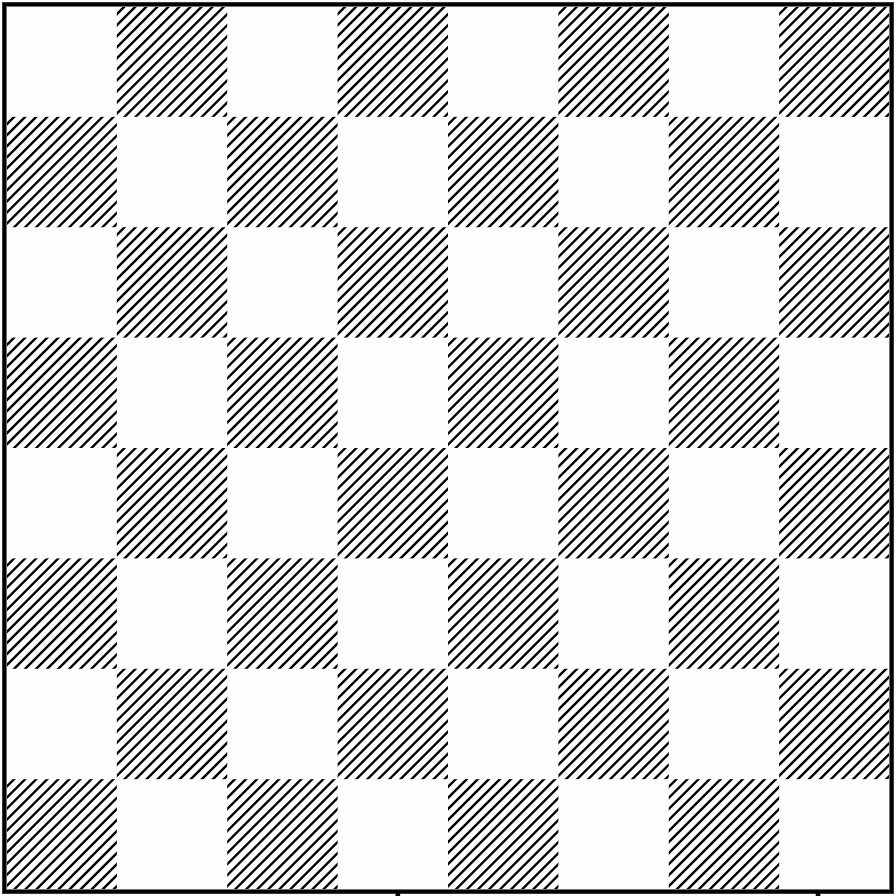
Give the GLSL for this pattern, as a Shadertoy shader.

```glsl
// Eight by eight checkerboard with diagonally hatched dark squares in a thin black frame.

// Antialiased coverage of a shape from its signed distance
float coverage(float dist, float pixel) {
    return clamp(0.5 - dist / (0.9 * pixel), 0.0, 1.0);
}

// Alternating squares: 1 on hatched cells, 0 on plain ones
float checker(vec2 grid, float pixelInCells) {
    vec2 wave = abs(mod(grid - 0.5, 2.0) - 1.0) - 0.5;
    vec2 side = clamp(2.0 * wave / pixelInCells, -1.0, 1.0);
    return 0.5 + 0.5 * side.x * side.y;
}

// Distance to rising diagonal strokes, ten per cell, the last one close to the lower right corner
float hatchDistance(vec2 grid, float cell) {
    float phase = fract((grid.x - grid.y) * 10.0 + 0.8) - 0.5;
    return abs(phase) * cell * 0.1 * inversesqrt(2.0) - 0.00133;
}

void mainImage(out vec4 fragColor, in vec2 fragCoord) {
    float pixel = 1.0 / min(iResolution.x, iResolution.y);
    vec2 p = (fragCoord - 0.5 * iResolution.xy) * pixel;
    float cell = 0.1232;
    vec2 grid = p / cell + 4.0;

    // Hatched squares, limited to the board
    float edge = max(abs(p.x), abs(p.y));
    float ink = checker(grid, pixel / cell) * coverage(hatchDistance(grid, cell), pixel);
    ink *= coverage(edge - 4.0 * cell, pixel);

    // Frame
    ink = max(ink, coverage(abs(edge - 0.4951) - 0.0024, pixel));

    // Two small stray ticks below the frame
    float tickX = abs(abs(p.x - 0.1785) - 0.2345) - 0.0026;
    float tickY = p.y + 0.4965;
    ink = max(ink, coverage(max(tickX, tickY), pixel));

    fragColor = vec4(mix(vec3(0.992), vec3(0.005), ink), 1.0);
}
```
